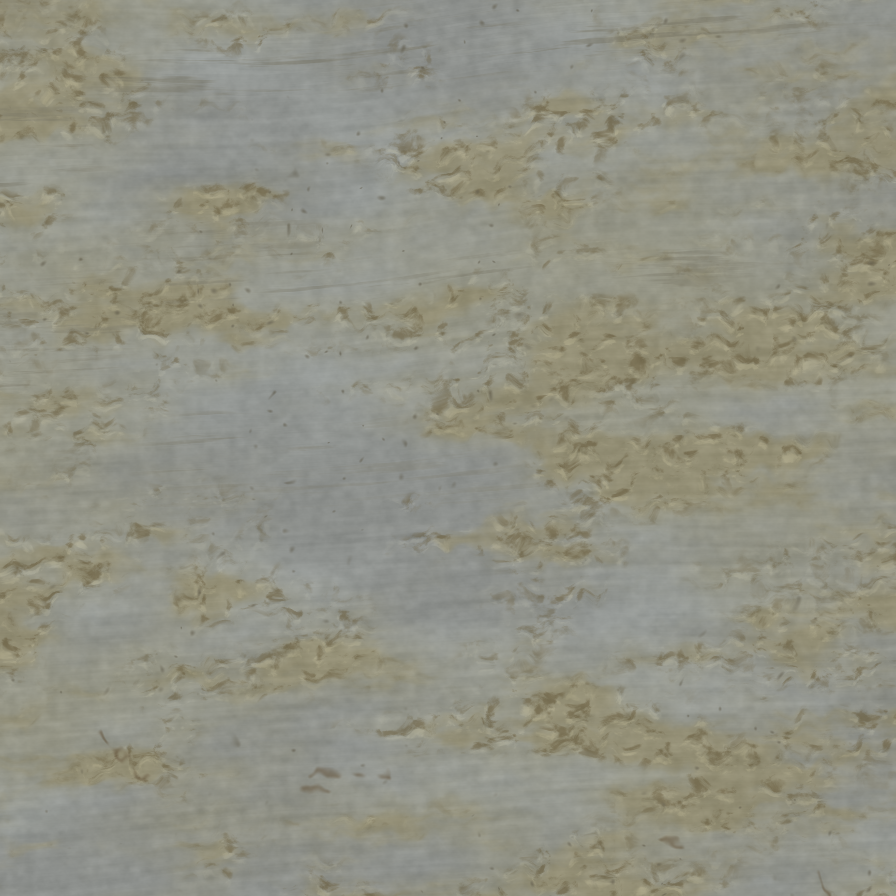
Reproduce this texture procedurally as a Shadertoy shader.

```glsl
// Weathered blue-grey paint rubbed thin over ochre ground, brushed sideways.
// Stretched noise makes the stains and brush streaks; finer noise makes the
// clustered chips and grain, and hashed cells scatter the pits and scratches.

float hash(vec2 p) {
    vec3 q = fract(p.xyx * vec3(0.1031, 0.1030, 0.0973));
    q += dot(q, q.yzx + 33.33);
    return fract((q.x + q.y) * q.z);
}

float noise(vec2 p) {
    vec2 cell = floor(p), f = fract(p);
    f = f * f * (3.0 - 2.0 * f);
    float low = mix(hash(cell), hash(cell + vec2(1, 0)), f.x);
    float high = mix(hash(cell + vec2(0, 1)), hash(cell + vec2(1, 1)), f.x);
    return mix(low, high, f.y);
}

float fbm(vec2 p) {
    float sum = 0.0, weight = 0.5;
    for (int i = 0; i < 5; i++) {
        sum += weight * noise(p);
        p = mat2(1.98, 0.12, -0.12, 1.98) * p + 17.3;
        weight *= 0.5;
    }
    return sum / 0.97;
}

// Small soft pits, one at most in each cell
float pits(vec2 p) {
    vec2 id = floor(p);
    vec2 center = id + 0.3 + 0.4 * vec2(hash(id + 3.1), hash(id + 8.7));
    float radius = mix(0.1, 0.26, hash(id + 21.0));
    float pit = 1.0 - smoothstep(0.0, radius, length(p - center));
    return pit * step(0.86, hash(id + 40.0));
}

float segment(vec2 p, vec2 a, vec2 b) {
    vec2 ap = p - a, ab = b - a;
    return length(ap - ab * clamp(dot(ap, ab) / dot(ab, ab), 0.0, 1.0));
}

// Short broken scratches in the lower part
float scratches(vec2 p) {
    float mask = 0.0;
    for (int i = 0; i < 6; i++) {
        vec2 id = vec2(float(i) * 7.0 + 2.0, 5.0);
        vec2 start = vec2(hash(id), 0.22 * hash(id + 1.7));
        float angle = mix(-1.2, 0.3, hash(id + 4.2));
        vec2 end = start + mix(0.03, 0.09, hash(id + 6.0)) * vec2(cos(angle), sin(angle));
        float d = segment(p + 0.01 * (noise(p * 90.0) - 0.5), start, end);
        mask = max(mask, 1.0 - smoothstep(0.0, 0.005, d));
    }
    return mask * smoothstep(0.3, 0.7, noise(p * 70.0));
}

void mainImage(out vec4 fragColor, in vec2 fragCoord) {
    vec2 uv = fragCoord / iResolution.y;

    // Brush direction: nearly level, rising slightly and bending
    vec2 brush = uv;
    brush.y += -0.05 * uv.x + 0.03 * (noise(uv * 3.0 + 5.0) - 0.5);
    vec2 ragged = brush + 0.012 * (vec2(noise(uv * 60.0), noise(uv * 60.0 + 60.0)) - 0.5);

    // Blue-grey paint, unevenly pale
    float pale = fbm(brush * vec2(4.0, 9.0) + 11.0);
    pale += 0.1 * smoothstep(0.25, 0.65, uv.y) - 0.06;
    vec3 color = mix(vec3(0.548, 0.56, 0.548), vec3(0.598, 0.615, 0.604), smoothstep(0.3, 0.72, pale));

    // Ochre showing through: a wide thin veil and small denser remnants
    float broad = fbm(brush * vec2(2.5, 4.5) + 31.0);
    float stain = fbm(ragged * vec2(8.0, 22.0) + 43.0) + 0.5 * (broad - 0.5);
    float veil = smoothstep(0.3, 0.66, 0.6 * broad + 0.4 * stain);
    float remnant = smoothstep(0.5, 0.74, stain);
    color = mix(color, vec3(0.585, 0.578, 0.495), 0.72 * veil);
    color = mix(color, vec3(0.57, 0.54, 0.415), 0.6 * remnant);

    // Fine brush streaks, dark and light, fading in and out
    float streak = fbm(brush * vec2(9.0, 150.0) + 70.0);
    float streakZone = smoothstep(0.4, 0.7, noise(brush * vec2(4.0, 12.0) + 90.0));
    streakZone *= smoothstep(0.3, 0.6, uv.y);
    color += 0.07 * (streak - 0.5);
    color = mix(color, vec3(0.46, 0.45, 0.39), 0.5 * streakZone * smoothstep(0.56, 0.76, streak));
    color += 0.03 * streakZone * smoothstep(0.45, 0.28, streak);

    // Clustered chips: small brown hollows with pale lower rims
    float cluster = smoothstep(0.4, 0.68, stain + 0.35 * (noise(uv * vec2(11.0, 16.0) + 7.0) - 0.5));
    vec2 chipPoint = ragged * vec2(75.0, 115.0);
    float chip = fbm(chipPoint);
    float rim = fbm(chipPoint + vec2(0.2, 0.9));
    color = mix(color, vec3(0.42, 0.375, 0.26), 0.62 * cluster * smoothstep(0.53, 0.8, chip));
    color += vec3(0.065, 0.062, 0.05) * cluster * smoothstep(0.52, 0.76, rim) * (1.0 - smoothstep(0.45, 0.6, chip));

    // Lone pits and scratches
    float pitZone = smoothstep(0.35, 0.7, noise(uv * 6.0 + 52.0));
    color = mix(color, vec3(0.38, 0.36, 0.30), 0.55 * pitZone * pits(ragged * 48.0));
    color = mix(color, vec3(0.40, 0.34, 0.25), 0.55 * scratches(uv));

    // Soft grain over everything and a faint upright weave
    color += 0.075 * (fbm(uv * vec2(85.0, 105.0) + 13.0) - 0.5);
    color += 0.016 * (noise(uv * vec2(120.0, 30.0)) - 0.5);

    fragColor = vec4(clamp(color, 0.0, 1.0), 1.0);
}
```
